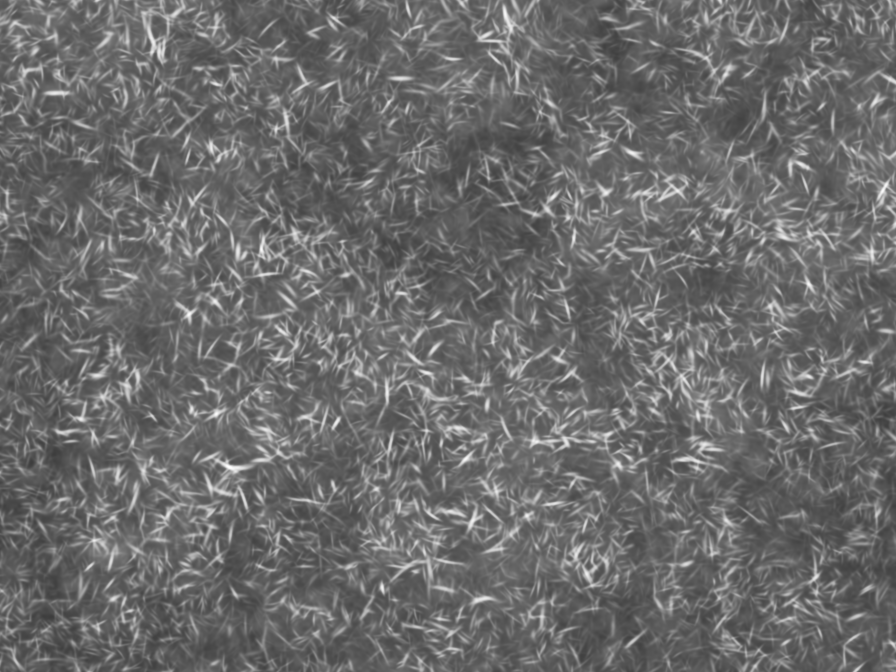
Write a Shadertoy shader that draws this texture.

```glsl
#define BASE_LEVEL 0.215
#define PATCH_CONTRAST 0.18
#define HAZE_GLOW 0.13
#define GRAIN_CONTRAST 0.05
#define FINE_CELL 0.022
#define FINE_GLOW 0.17
#define BOLD_CELL 0.036
#define BOLD_GLOW 0.38
#define CLUMP_SCALE 26.0
#define DIRECTION_SPREAD 1.1

const float TAU = 6.2831853;

float hash(vec2 p) {
    return fract(sin(dot(p, vec2(127.1, 311.7))) * 43758.5453);
}

vec4 hash4(vec2 p) {
    float a = dot(p, vec2(127.1, 311.7));
    float b = dot(p, vec2(269.5, 183.3));
    return fract(sin(vec4(a, b, a + 2.3 * b, b - 1.7 * a)) * 43758.5453);
}

float noise(vec2 p) {
    vec2 i = floor(p), f = fract(p);
    f = f * f * (3.0 - 2.0 * f);
    return mix(mix(hash(i), hash(i + vec2(1, 0)), f.x),
               mix(hash(i + vec2(0, 1)), hash(i + vec2(1, 1)), f.x), f.y);
}

float fbm(vec2 p) {
    float sum = 0.0, weight = 0.5;
    for (int i = 0; i < 4; i++) {
        sum += weight * noise(p);
        p = mat2(1.6, 1.2, -1.2, 1.6) * p + 7.3;
        weight *= 0.6;
    }
    return sum / 1.09;
}

// Soft needle along x, tapered to both tips and slightly bent
float needle(vec2 q, float halfLength, float width, float bend) {
    float along = q.x / halfLength;
    float across = (q.y + bend * halfLength * along * along) / width;
    return exp(-0.5 * across * across) * (1.0 - smoothstep(0.0, 1.0, abs(along)));
}

// Needles scattered on a jittered grid, sharing a direction within each clump
float needleLayer(vec2 p, float cellSize, int count, float width, float power, float seed) {
    vec2 home = floor(p / cellSize);
    float sum = 0.0;
    for (int y = -1; y <= 1; y++)
    for (int x = -1; x <= 1; x++) {
        vec2 cell = home + vec2(x, y);
        vec2 place = (cell + 0.5) * cellSize * CLUMP_SCALE + seed;
        float direction = noise(place * 0.8 + 31.0) * TAU;
        float density = 0.3 + 1.4 * smoothstep(0.2, 0.8, noise(place));
        for (int n = 0; n < count; n++) {
            vec2 id = cell + seed + float(n) * vec2(17.3, 41.7);
            vec4 r = hash4(id);
            vec4 s = hash4(id + 93.1);
            float angle = direction + (r.z - 0.5) * DIRECTION_SPREAD;
            // A quarter of the needles lie freely
            if (s.x < 0.25) angle = r.z * TAU;
            vec2 axis = vec2(cos(angle), sin(angle));
            vec2 d = p - (cell + r.xy) * cellSize;
            vec2 q = vec2(dot(d, axis), dot(d, vec2(-axis.y, axis.x)));
            float halfLength = cellSize * mix(0.35, 0.9, s.y);
            float shape = needle(q, halfLength, width * mix(0.75, 1.25, s.z), (s.w - 0.5) * 0.3);
            sum += shape * pow(r.w, power) * density;
        }
    }
    return sum;
}

void mainImage(out vec4 fragColor, in vec2 fragCoord) {
    vec2 p = fragCoord / iResolution.y;

    // Mottled ground with pale haze and faint grain
    float patches = fbm(p * 7.0 + 3.7);
    float haze = noise(p * 38.0 + 11.0) * noise(p * 61.0 + 23.0);
    float grey = BASE_LEVEL + PATCH_CONTRAST * patches;
    grey += HAZE_GLOW * haze;
    grey += GRAIN_CONTRAST * (noise(p * 170.0) - 0.5);

    // Needles thin out over the dark patches
    float cover = mix(0.7, 1.25, smoothstep(0.25, 0.7, patches));
    grey += cover * FINE_GLOW * needleLayer(p, FINE_CELL, 5, 0.0017, 1.0, 5.0);
    grey += cover * BOLD_GLOW * needleLayer(p, BOLD_CELL, 3, 0.0019, 2.0, 57.0);

    // Gentle shoulder on the highlights
    float excess = max(grey - 0.6, 0.0);
    grey = min(grey, 0.6) + excess / (1.0 + 1.5 * excess);
    fragColor = vec4(vec3(grey), 1.0);
}
```
